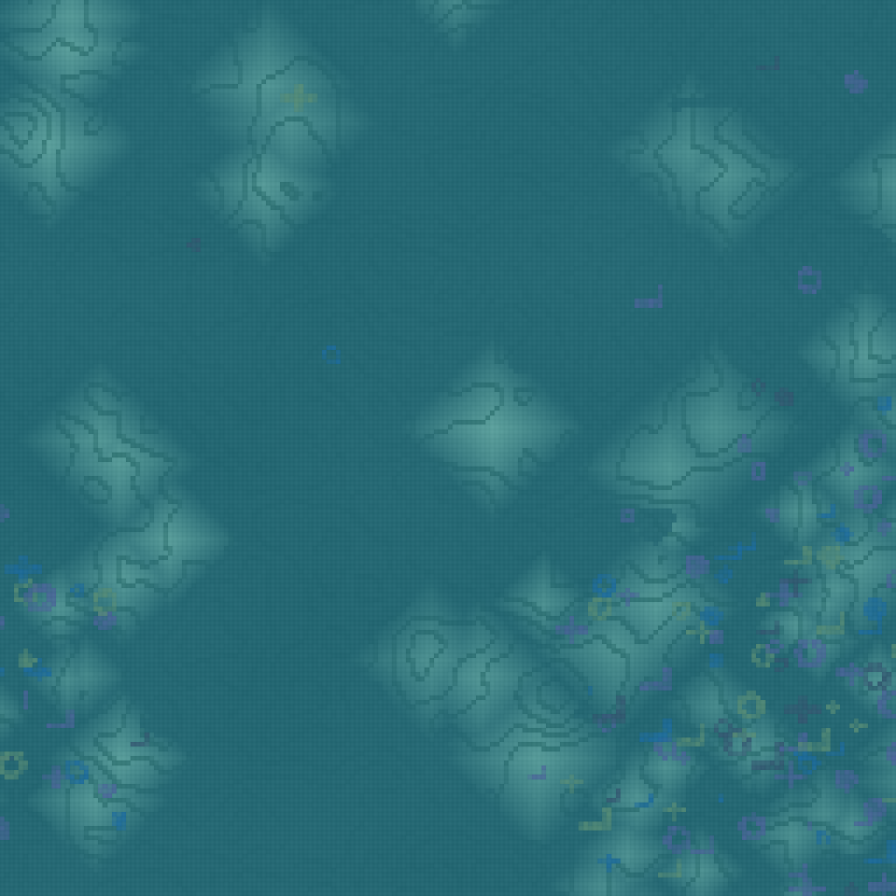
Write a Shadertoy shader that draws this background.

```glsl
// Teal mosaic field with pale diamond glows, stair-stepped contour lines and
// small coloured marks crowding the lower corners. Everything is evaluated on
// a fine square grid: Manhattan-distance cones, gradient noise, hashed shapes.

const float GRID = 192.0;            // mosaic tiles across the canvas
const float GLOW_FREQ = 4.6;         // large glows per canvas side
const float GLOW_RADIUS = 0.092;
const float GLOW_CHANCE = 0.66;
const float SMALL_FREQ = 11.0;       // small glows among the marks
const float SMALL_RADIUS = 0.056;
const float MARK_FREQ = 29.0;
const float MARK_CHANCE = 0.72;
const float CONTOUR_FREQ = 6.5;
const float CONTOUR_LEVELS = 5.0;
const float WEAVE = 0.011;           // strength of the tile texture
const vec3 BASE = vec3(0.147, 0.408, 0.452);
const vec3 PALE = vec3(0.365, 0.630, 0.615);
const vec3 PURPLE = vec3(0.29, 0.39, 0.60);
const vec3 BLUE = vec3(0.11, 0.42, 0.62);
const vec3 OLIVE = vec3(0.34, 0.55, 0.46);
const vec3 SLATE = vec3(0.20, 0.34, 0.44);

float hash(vec2 c, float seed) {
    uvec3 q = uvec3(ivec3(vec3(c, seed)) + 4096);
    uint h = q.x * 1597334673u ^ q.y * 3812015801u ^ q.z * 2798796415u;
    h = (h ^ (h >> 15)) * 2246822519u;
    h = (h ^ (h >> 13)) * 3266489917u;
    return float((h ^ (h >> 16)) >> 8) / 16777216.0;
}

vec2 hash2(vec2 c, float seed) { return vec2(hash(c, seed), hash(c, seed + 1.0)); }

float slope(vec2 corner, vec2 offset) {
    float a = 6.28318 * hash(corner, 90.0);
    return dot(vec2(cos(a), sin(a)), offset);
}

float gradientNoise(vec2 p) {
    vec2 i = floor(p), f = p - i, e = vec2(1.0, 0.0);
    vec2 u = f * f * f * (f * (f * 6.0 - 15.0) + 10.0);
    return mix(mix(slope(i, f), slope(i + e, f - e), u.x),
               mix(slope(i + e.yx, f - e.yx), slope(i + 1.0, f - 1.0), u.x), u.y);
}

// Density of the marks: a wide patch at lower right, a narrow one at left.
float crowding(vec2 p) {
    float right = smoothstep(0.45, 0.20, length(p - vec2(0.97, 0.18)));
    float left = smoothstep(0.25, 0.06, length((p - vec2(0.01, 0.22)) * vec2(1.25, 0.85)));
    return max(right, 0.75 * left);
}

float cone(vec2 d, float radius) { return max(0.0, 1.0 - (abs(d.x) + abs(d.y)) / radius); }

// Scattered diamonds; some have a companion that merges into them.
float glows(vec2 p, float freq, float radius, float seed, bool crowded) {
    float light = 0.0;
    for (int k = 0; k < 9; k++) {
        vec2 c = floor(p * freq) + vec2(k % 3 - 1, k / 3 - 1);
        vec2 center = (c + 0.12 + 0.76 * hash2(c, seed)) / freq;
        float chance = crowded ? 0.85 * crowding(center) : GLOW_CHANCE;
        if (hash(c, seed + 2.0) > chance) continue;
        float r = radius * mix(0.85, 1.15, hash(c, seed + 3.0));
        float peak = mix(0.75, 1.0, hash(c, seed + 4.0));
        vec2 shift = (hash2(c, seed + 5.0) - 0.5) * 1.3 * radius;
        light = max(light, peak * cone(p - center, r));
        if (hash(c, seed + 7.0) < 0.6) light = max(light, 0.9 * peak * cone(p - center - shift, r));
    }
    return light;
}

float terrace(vec2 p) {
    float h = gradientNoise(p * CONTOUR_FREQ) + 0.3 * gradientNoise(p * CONTOUR_FREQ * 3.1 + 17.0);
    return floor(h * CONTOUR_LEVELS);
}

// Discs, rings, crosses and angled bars, in units of the mark size.
float markShape(vec2 d, float kind) {
    float r = length(d);
    vec2 a = abs(d);
    if (kind < 0.30) return r - 0.75;
    if (kind < 0.55) return abs(r - 0.65) - 0.24;
    if (kind < 0.75) return min(max(a.x - 1.0, a.y - 0.2), max(a.x - 0.2, a.y - 0.8));
    return min(max(a.x - 0.9, abs(d.y + 0.5) - 0.22), max(abs(d.x - 0.7) - 0.22, a.y - 0.7));
}

vec3 addMarks(vec3 col, vec2 p, vec2 tile) {
    for (int k = 0; k < 9; k++) {
        vec2 c = floor(p * MARK_FREQ) + vec2(k % 3 - 1, k / 3 - 1);
        vec2 center = (c + hash2(c, 40.0)) / MARK_FREQ;
        if (hash(c, 42.0) > MARK_CHANCE * crowding(center) + 0.008) continue;
        float size = mix(0.009, 0.020, hash(c, 43.0));
        if (markShape((p - center) / size, hash(c, 44.0)) > 0.0) continue;
        float pick = hash(c, 45.0);
        vec3 ink = pick < 0.42 ? PURPLE : pick < 0.66 ? BLUE : pick < 0.82 ? OLIVE : SLATE;
        col = mix(col, ink, mix(0.35, 0.85, hash(tile, 46.0)));
    }
    return col;
}

vec3 shade(vec2 uv) {
    vec2 tile = floor(uv * GRID), p = (tile + 0.5) / GRID;
    float light = max(glows(p, GLOW_FREQ, GLOW_RADIUS, 10.0, false),
                      0.8 * glows(p, SMALL_FREQ, SMALL_RADIUS, 20.0, true));
    // Occasional dark hollows cut into the glows.
    light *= 1.0 - 0.85 * step(0.47, gradientNoise(p * 13.0 + 31.0));
    float level = terrace(p);
    float line = max(step(0.5, abs(level - terrace(p + vec2(0.0, 1.0 / GRID)))),
                     0.7 * step(0.5, abs(level - terrace(p - vec2(1.0 / GRID, 0.0)))));
    vec3 col = mix(BASE, PALE, light);
    col += 0.010 * gradientNoise(p * 5.0 + 60.0) - line * (0.006 + 0.13 * light);
    col = addMarks(col, p, tile);
    vec2 wave = cos(6.28318 * uv * GRID);
    return col - WEAVE * (wave.x + wave.y) * 0.7 + 0.008 * (hash(tile, 70.0) - 0.5);
}

void mainImage(out vec4 fragColor, in vec2 fragCoord) {
    vec3 sum = vec3(0.0);
    for (int k = 0; k < 4; k++) {    // 2x2 samples soften the tile edges
        vec2 offset = vec2(k % 2, k / 2) * 0.5 - 0.25;
        sum += shade((fragCoord + offset) / iResolution.y);
    }
    fragColor = vec4(sum * 0.25, 1.0);
}
```
